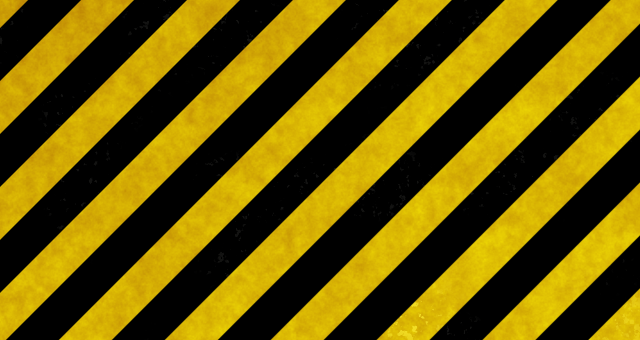
A Shadertoy shader for this pattern:

```glsl
// Diagonal hazard stripes: worn yellow paint alternating with black at 45 degrees.
// A repeated band distance gives the stripes; layered value noise mottles the
// paint, ages it towards the upper left, and leaves faint flecks on the black.

const float PERIOD = 0.3115;      // stripe repeat along x, in canvas heights
const float FIRST_EDGE = 0.2385;  // start of a yellow band on the top edge

const vec3 BLACK = vec3(0.0);
const vec3 OCHRE = vec3(0.755, 0.545, 0.020);
const vec3 YELLOW = vec3(0.900, 0.795, 0.015);
const vec3 LEMON = vec3(0.960, 0.890, 0.160);
const vec3 FLECK = vec3(0.075, 0.075, 0.070);

// Sine-free hash of a lattice cell
float hash(vec2 cell) {
    vec3 h = fract(cell.xyx * vec3(0.1031, 0.1030, 0.0973));
    h += dot(h, h.yzx + 33.33);
    return fract((h.x + h.y) * h.z);
}

float valueNoise(vec2 p) {
    vec2 cell = floor(p);
    vec2 f = fract(p);
    f = f * f * (3.0 - 2.0 * f);
    float low = mix(hash(cell), hash(cell + vec2(1.0, 0.0)), f.x);
    float high = mix(hash(cell + vec2(0.0, 1.0)), hash(cell + 1.0), f.x);
    return mix(low, high, f.y);
}

// Fractal noise in 0..1, turned at each octave to hide the lattice
float fbm(vec2 p, int octaves) {
    float sum = 0.0;
    float total = 0.0;
    float weight = 1.0;
    for (int i = 0; i < octaves; i++) {
        sum += weight * valueNoise(p);
        total += weight;
        weight *= 0.65;
        p = mat2(1.6, 1.2, -1.2, 1.6) * p + 17.3;
    }
    return sum / total;
}

// Coverage of the yellow bands, half of each period wide
float stripeMask(vec2 p, float pixel) {
    float along = p.x + 1.0 - p.y - FIRST_EDGE;
    float centred = abs(fract(along / PERIOD - 0.25 + 0.5) - 0.5);
    float dist = (centred - 0.25) * PERIOD * inversesqrt(2.0);
    return 1.0 - smoothstep(-0.8 * pixel, 0.8 * pixel, dist);
}

// Soft round falloff around a point
float softSpot(vec2 p, vec2 centre, float radius) {
    vec2 d = (p - centre) / radius;
    return exp(-dot(d, d));
}

vec3 wornPaint(vec2 p, float aspect) {
    float blotch = fbm(p * 5.0 + 3.7, 3) - 0.5;
    float mottle = fbm(p * 34.0 + 11.0, 4) - 0.5;
    float grain = valueNoise(p * 190.0) - 0.5;

    // Older, browner paint in the upper left corner
    float age = softSpot(p, vec2(0.0, 1.0), 0.60);
    float lift = 0.06 * (p.x / aspect - p.y);
    float freshness = 0.70 + lift - 0.42 * age
                    + 0.45 * blotch + 0.85 * mottle + 0.16 * grain;
    vec3 paint = mix(OCHRE, YELLOW, clamp(freshness, -0.25, 1.15));

    // Bright chips gathered near the lower edge
    float chips = smoothstep(0.56, 0.72, fbm(p * 55.0 + 41.0, 3));
    float gather = softSpot(p, vec2(0.64 * aspect, 0.07), 0.10)
                 + 0.5 * softSpot(p, vec2(0.97 * aspect, 0.06), 0.12);
    return mix(paint, LEMON, min(chips * gather, 1.0));
}

vec3 scuffedBlack(vec2 p) {
    float cluster = smoothstep(0.52, 0.75, valueNoise(p * 4.5 + 8.0));
    float flecks = smoothstep(0.68, 0.80, fbm(p * 60.0 + 23.0, 3));
    return mix(BLACK, FLECK, cluster * flecks);
}

void mainImage(out vec4 fragColor, in vec2 fragCoord) {
    vec2 p = fragCoord / iResolution.y;
    float aspect = iResolution.x / iResolution.y;
    float yellow = stripeMask(p, 1.0 / iResolution.y);
    vec3 colour = mix(scuffedBlack(p), wornPaint(p, aspect), yellow);
    fragColor = vec4(clamp(colour, 0.0, 1.0), 1.0);
}
```
